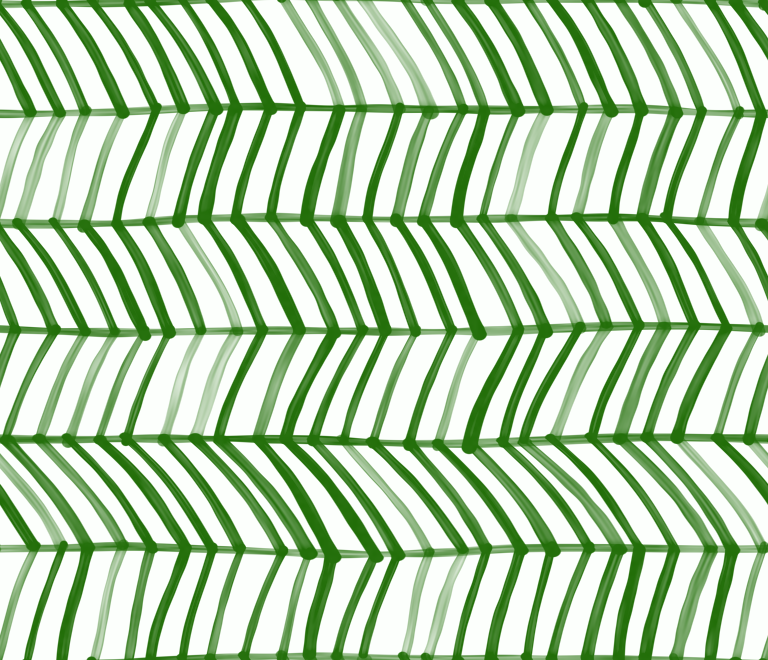
A Shadertoy shader for this pattern:

```glsl
// Hand-painted green herringbone: six rows of slanted brush strokes, 25 per row,
// strung between wavering horizontal lines. Strokes join jittered nodes on the
// lines; all indices wrap, so the sheet tiles in both directions.

const float ROWS = 6.0;
const float STROKES = 25.0;
const float TAU = 6.2831853;

// Sideways drift of each line in stroke spacings; the total is a whole number.
const float lineShift[7] = float[7](0.0, 1.0, -1.8, -0.3, -2.2, -1.1, -3.0);

float hash(vec2 p) {
    vec3 q = fract(p.xyx * 0.1031);
    q += dot(q, q.yzx + 33.33);
    return fract((q.x + q.y) * q.z);
}

// Value noise that repeats along x.
float noise(vec2 p, float period) {
    vec2 i = floor(p), f = fract(p);
    f = f * f * (3.0 - 2.0 * f);
    float x0 = mod(i.x, period), x1 = mod(i.x + 1.0, period);
    return mix(mix(hash(vec2(x0, i.y)), hash(vec2(x1, i.y)), f.x),
               mix(hash(vec2(x0, i.y + 1.0)), hash(vec2(x1, i.y + 1.0)), f.x), f.y);
}

// Height of a horizontal line, as a fraction of the canvas.
float lineHeight(float k, float x) {
    float id = mod(k, ROWS);
    float wave = 0.022 * sin(TAU * (x + hash(vec2(id, 3.0))))
               + 0.018 * sin(TAU * (2.0 * x + hash(vec2(id, 7.0))))
               + 0.014 * (noise(vec2(x * 12.0, id * 5.0 + 60.0), 12.0) - 0.5);
    return (k + wave) / ROWS;
}

// Position of a stroke end along line k, in canvas widths.
float nodeX(int k, float i) {
    float wrapped = k == 6 ? i - 3.0 : i;
    vec2 id = vec2(mod(wrapped, STROKES), mod(float(k), ROWS));
    return (i + lineShift[k] + 0.42 * (hash(id + 17.0) - 0.5)) / STROKES;
}

// Lay a translucent layer of paint over what is there.
float glaze(float ink, float layer) {
    return 1.0 - (1.0 - ink) * (1.0 - layer);
}

float paintLine(vec2 uv, float aspect, float px, float k) {
    float id = mod(k, ROWS);
    float y = (uv.y - lineHeight(k, uv.x)) * aspect;
    float halfWidth = mix(0.0035, 0.0062, noise(vec2(uv.x * 14.0, id * 3.0 + 90.0), 14.0));
    float streak = noise(vec2(uv.x * 20.0, y * 420.0 + id * 13.0 + 200.0), 20.0);
    float wash = noise(vec2(uv.x * 5.0, id * 7.0 + 130.0), 5.0);
    float tone = clamp(0.55 + 0.4 * wash + 0.4 * (streak - 0.5), 0.0, 1.0);
    return tone * smoothstep(px, -px, abs(y) - halfWidth);
}

float paintStroke(vec2 uv, float aspect, float px, float k, float t, float i) {
    int row = int(mod(k, ROWS));
    vec2 id = vec2(mod(i, STROKES), float(row));
    float h1 = hash(id + 41.0), h2 = hash(id + 73.0), h3 = hash(id + 111.0);

    // Centre line: slanted, steeper toward the foot, with a small S bend.
    float s = clamp(t, 0.06 * h1 - 0.03, 1.03 - 0.06 * h2);
    float foot = nodeX(row, i), head = nodeX(row + 1, i);
    float centre = mix(foot, head, s) + 0.09 * (foot - head) * sin(0.5 * TAU * s)
                 + 0.004 * (h3 - 0.5) * sin(TAU * s);
    float lean = (head - foot) * ROWS / aspect;
    float across = (uv.x - centre) * inversesqrt(1.0 + lean * lean);
    float past = (t - s) * aspect / ROWS;

    // Brush width and ragged edge.
    float halfWidth = mix(0.0050, 0.0085, h2) * (1.0 + 0.25 * (h1 - 0.5) * (s - 0.5));
    halfWidth *= 0.88 + 0.24 * noise(vec2(s * 7.0, h3 * 90.0), 64.0);
    float d = length(vec2(across, past)) - halfWidth;

    // Watery tone: pale washes, bristle streaks, dark rims and pooled ends.
    float side = across / halfWidth;
    float tone = 1.0 - 0.66 * h3 * h3;
    tone += 0.34 * (noise(vec2(side * 2.5 + 40.0 * h1, s * 2.5 + 9.0 * h2), 64.0) - 0.55);
    tone += 0.16 * (h1 - 0.5) * (s - 0.5);
    tone += 0.10 * smoothstep(0.55, 0.95, abs(side));
    tone += 0.25 * smoothstep(0.40, 0.52, abs(s - 0.5));
    return clamp(tone, 0.0, 1.0) * smoothstep(px, -px, d);
}

void mainImage(out vec4 fragColor, in vec2 fragCoord) {
    vec2 uv = fragCoord / iResolution.xy;
    float aspect = iResolution.y / iResolution.x;
    float px = 0.8 / iResolution.x;
    float ink = 0.0;

    // Neighbouring rows are included because strokes overrun the lines.
    float baseRow = floor(uv.y * ROWS);
    for (float k = baseRow - 1.0; k <= baseRow + 1.5; k++) {
        ink = glaze(ink, paintLine(uv, aspect, px, k));
        float low = lineHeight(k, uv.x), high = lineHeight(k + 1.0, uv.x);
        float t = (uv.y - low) / (high - low);
        if (t < -0.12 || t > 1.12) continue;
        int row = int(mod(k, ROWS));
        float nearest = floor(uv.x * STROKES - mix(lineShift[row], lineShift[row + 1], t) + 0.5);
        for (float j = -2.0; j < 2.5; j++)
            ink = glaze(ink, paintStroke(uv, aspect, px, k, t, nearest + j));
    }

    // Paper grain shows through thin paint.
    ink *= 0.97 + 0.03 * noise(uv * vec2(160.0, 137.0), 160.0);
    fragColor = vec4(mix(vec3(0.99, 1.0, 0.99), vec3(0.13, 0.43, 0.03), ink), 1.0);
}
```
